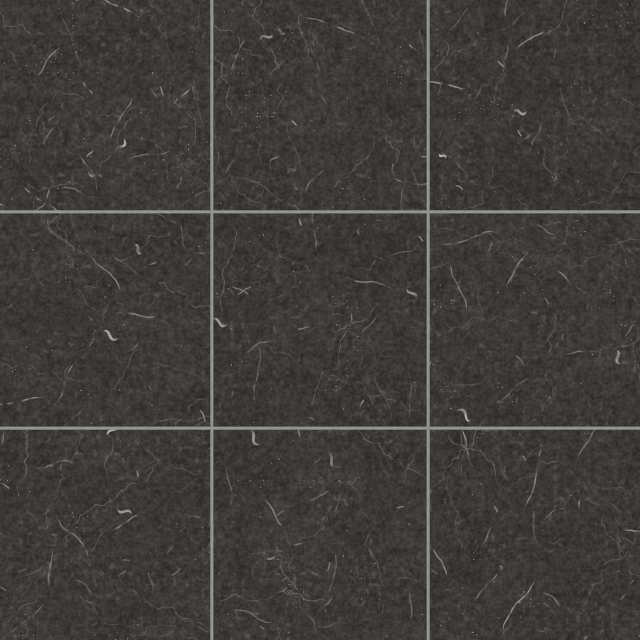
This texture is drawn by a three.js fragment shader. Its source:

```glsl
// Dark marble floor: three by three polished tiles with pale veins and thin grey grout.
#define PITCH 0.338
#define GROUT_WIDTH 0.0048
#define SOFT 0.0012
#define STREAKS 32
#define HAIRLINES 11
#define SQUIGGLES 2
#define STONE_DARK vec3(0.178, 0.170, 0.160)
#define STONE_LIGHT vec3(0.340, 0.334, 0.313)
#define VEIN_COLOR vec3(0.76, 0.76, 0.72)
#define GROUT_COLOR vec3(0.58, 0.58, 0.565)

varying vec2 vUv;

vec2 hash2(vec2 p) {
  vec3 q = fract(p.xyx * vec3(0.1031, 0.1030, 0.0973));
  q += dot(q, q.yzx + 33.33);
  return fract((q.xx + q.yz) * q.zy);
}

float corner(vec2 cell, vec2 offset) {
  float a = 6.2832 * hash2(cell).x;
  return dot(vec2(cos(a), sin(a)), offset);
}

// Gradient noise, roughly -0.7 to 0.7
float noise(vec2 p) {
  vec2 i = floor(p), f = fract(p);
  vec2 u = f * f * f * (f * (f * 6.0 - 15.0) + 10.0);
  vec2 e = vec2(1.0, 0.0);
  float low = mix(corner(i, f), corner(i + e, f - e), u.x);
  float high = mix(corner(i + e.yx, f - e.yx), corner(i + 1.0, f - 1.0), u.x);
  return mix(low, high, u.y);
}

// One tapered, bent and broken vein at a random place in the tile
float vein(vec2 p, vec2 seed, float halfLength, float width, float bend, float wobble) {
  vec2 turn = 6.2832 * hash2(seed + 17.3);
  vec2 d = p - hash2(seed);
  float c = cos(turn.x), s = sin(turn.x);
  vec2 q = vec2(c * d.x + s * d.y, c * d.y - s * d.x);
  float t = q.x / halfLength;
  if (abs(t) > 1.0 || abs(q.y) > halfLength) return 0.0;

  float lane = seed.x * 3.0 + seed.y + 0.5;
  float phase = 3.0 * t + 0.22 * (turn.y - 3.1416);
  float side = bend * sign(turn.y - 3.1416);
  float slope = 3.0 * side * cos(phase);
  q.y += halfLength * side * sin(phase);
  q.y += wobble * (noise(vec2(q.x * 12.0, lane)) + 0.3 * noise(vec2(q.x * 36.0, lane)));
  float taper = 1.0 - t * t;
  float w = width * (0.3 + 0.7 * taper);
  float soft = SOFT / PITCH;
  float across = abs(q.y) / sqrt(1.0 + slope * slope);
  float line = 1.0 - smoothstep(max(w - soft, 0.0), w + soft, across);
  float broken = clamp(0.7 + 1.7 * noise(vec2(q.x * 26.0, lane + 90.0)), 0.08, 1.0);
  return line * broken * smoothstep(0.0, 0.5, taper);
}

// All veins of one tile
float veins(vec2 p, vec2 tile) {
  vec2 base = tile * vec2(37.0, 59.0);
  float v = 0.0;
  for (int i = 0; i < STREAKS; i++) {
    vec2 seed = base + vec2(float(i), 3.0);
    vec2 r = hash2(seed + 5.7);
    float len = mix(0.018, 0.17, r.x * r.x * r.x);
    v = max(v, mix(0.18, 0.68, r.y * r.y) * vein(p, seed, len, 0.0036, 0.07, 0.012));
  }
  for (int i = 0; i < HAIRLINES; i++) {
    vec2 seed = base + vec2(float(i), 14.0);
    vec2 r = hash2(seed + 5.7);
    float len = mix(0.12, 0.34, r.x);
    v = max(v, mix(0.12, 0.30, r.y) * vein(p, seed, len, 0.0024, 0.06, 0.055));
  }
  for (int i = 0; i < SQUIGGLES; i++) {
    vec2 seed = base + vec2(float(i), 25.0);
    vec2 r = hash2(seed + 5.7);
    float len = mix(0.018, 0.045, r.x);
    v = max(v, mix(0.6, 0.95, r.y) * vein(p, seed, len, 0.0065, 0.30, 0.008));
  }
  return v;
}

// Small pale flecks, gathered in patches
float flecks(vec2 p, vec2 tile) {
  vec2 g = p * 60.0;
  vec2 id = floor(g) + tile * 71.0;
  vec2 r = hash2(id + 3.1);
  float patchy = smoothstep(0.15, 0.45, noise(p * 4.5 + tile * 13.7));
  float present = step(r.x, 0.012 + 0.22 * patchy);
  float d = length(fract(g) - mix(vec2(0.3), vec2(0.7), hash2(id + 8.9)));
  return present * mix(0.12, 0.6, r.y * r.y) * (1.0 - smoothstep(0.08, 0.3, d));
}

void main() {
  vec2 grid = (vUv - 0.5) / PITCH + 1.5;
  vec2 tile = floor(grid), p = fract(grid);
  vec2 s = p + tile * 7.37;

  // Mottled stone with a fine grain
  float tone = 0.33 + 0.05 * (hash2(tile + 2.0).x - 0.5);
  tone += 0.12 * noise(s * 3.0) + 0.20 * noise(s * 11.0);
  tone += 0.34 * noise(s * 29.0) + 0.36 * noise(s * 63.0) + 0.16 * noise(s * 110.0);

  // Pale smudges, denser in some places
  float cloudy = smoothstep(-0.25, 0.4, noise(s * 5.0 + 57.0));
  tone += 0.45 * cloudy * smoothstep(0.12, 0.5, noise(s * 38.0 + 23.0));

  // Faint web of fine cracks
  vec2 warp = 0.25 * vec2(noise(s * 8.0), noise(s * 8.0 + 40.0));
  float web = 1.0 - smoothstep(0.0, 0.04, abs(noise(s * 5.0 + warp)));
  tone += 0.22 * web * smoothstep(0.05, 0.4, noise(s * 4.0 + 19.0));

  vec3 color = mix(STONE_DARK, STONE_LIGHT, clamp(tone, 0.0, 1.0));
  color = mix(color, VEIN_COLOR, max(veins(p, tile), flecks(p, tile)));

  // Grout joints
  vec2 joint = (0.5 - abs(p - 0.5)) * PITCH;
  float edge = min(joint.x, joint.y) - 0.5 * GROUT_WIDTH;
  vec3 grout = GROUT_COLOR * (1.0 + 0.06 * noise(vUv * 90.0));
  color = mix(grout, color, smoothstep(-SOFT, SOFT, edge));

  gl_FragColor = vec4(color, 1.0);
}
```
